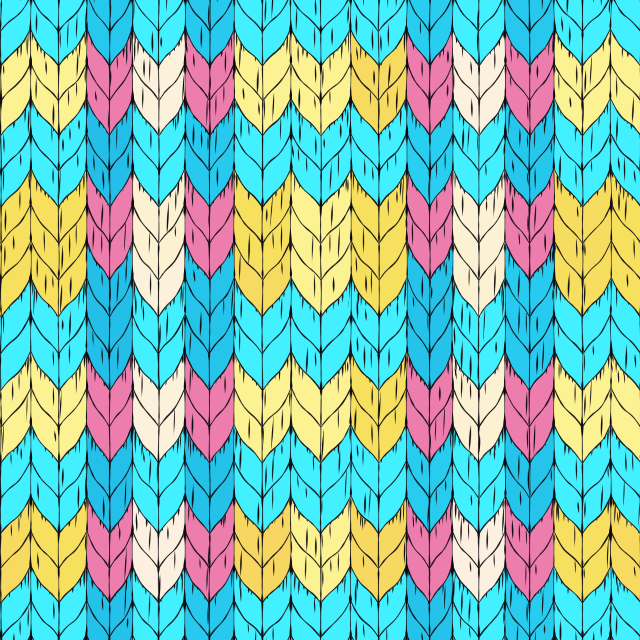
This pattern is drawn by a Shadertoy shader. Its source:

```glsl
// Knitted rows of chevron stitches in dyed bands on cyan, outlined in rough ink.
// Each column folds about its spine; an S-shaped curve bends the rows into leaves,
// and tapered strokes hang from the row lines as loose fibres.

const float PI = 3.14159265;
const float ROWS = 18.0;
// Column edges over one half of the canvas, measured in row heights.
const float SEAMS[7] = float[7](0.0, 1.57, 2.86, 4.336, 5.72, 7.313, 9.0);

float hash(vec2 p) {
    vec3 q = fract(p.xyx * vec3(0.1031, 0.1030, 0.0973));
    q += dot(q, q.yzx + 33.33);
    return fract((q.x + q.y) * q.z);
}

float noise(vec2 p) {
    vec2 i = floor(p), f = fract(p);
    f = f * f * (3.0 - 2.0 * f);
    return mix(mix(hash(i), hash(i + vec2(1, 0)), f.x),
               mix(hash(i + vec2(0, 1)), hash(i + vec2(1, 1)), f.x), f.y);
}

// Dyed rows; the pink columns skip the last row of the tallest band.
bool isDyed(float row, bool pink) {
    float m = mod(row, 9.0);
    return m == 3.0 || m == 4.0 || m == 7.0 || m == 8.0
        || (mod(row, 18.0) == 9.0 && !pink);
}

vec3 yarnColour(float row, int kind, float column) {
    bool pink = kind == 1 || kind == 3;
    float band = floor(row / 4.5);
    float tint = hash(vec2(column, band) + 7.0);
    if (!isDyed(row, pink))
        return pink ? mix(vec3(0.14, 0.75, 0.91), vec3(0.16, 0.82, 0.95), tint)
                    : vec3(0.26, 0.94, 1.0);
    if (pink) return vec3(0.93, 0.49, 0.68);
    if (kind == 2) return mix(vec3(0.99, 0.95, 0.82), vec3(0.99, 0.94, 0.88), tint);
    bool gold = column == 6.0 || (column != 5.0 && (mod(row, 9.0) >= 7.0 || row == 9.0));
    return gold ? mix(vec3(0.97, 0.88, 0.37), vec3(0.97, 0.84, 0.38), tint * tint)
                : vec3(0.99, 0.95, 0.57);
}

// Tapered vertical strokes, one at most per cell; p.y runs down from the row line.
float strokes(vec2 p, float row, float spacing, float chance, float start, float reach) {
    float cell = floor(p.x / spacing);
    vec3 r = vec3(hash(vec2(cell, row)), hash(vec2(cell + 17.0, row)),
                  hash(vec2(cell, row + 31.0)));
    if (r.x > chance) return 1.0;
    float s = (p.y - start * r.z) / (reach * (0.5 + r.y));
    float x = p.x - spacing * (cell + 0.3 + 0.4 * r.z) + 0.12 * (r.y - 0.5) * p.y;
    return abs(x) - (0.05 + 0.05 * r.z) * s * (1.0 - s);
}

void mainImage(out vec4 fragColor, in vec2 fragCoord) {
    // Row units with y running down, and a slow drift in row height.
    vec2 p = ROWS * fragCoord / iResolution.y;
    float pixel = ROWS / iResolution.y;
    p.y = ROWS - p.y;
    float y = p.y + 0.08 + 0.105 * sin(2.0 * PI * p.y / ROWS);
    p.x += 0.03 * (noise(p * vec2(0.7, 1.1)) - 0.5);

    // Find the column and fold it about its spine.
    float shifted = p.x - 0.867;
    float x = mod(shifted, 9.0);
    int kind = 0;
    for (int i = 1; i < 6; i++) if (x >= SEAMS[i]) kind = i;
    float column = mod(floor(shifted / 9.0) * 6.0 + float(kind), 12.0);
    float halfWidth = 0.5 * (SEAMS[kind + 1] - SEAMS[kind]);
    float spine = abs(x - SEAMS[kind] - halfWidth);
    float u = spine / halfWidth;

    // Bend the rows into pointed leaves.
    float rise = u + 0.05 * sin(2.0 * PI * u) - 0.09 * sin(PI * u);
    float slope = 1.0 + 0.1 * PI * cos(2.0 * PI * u) - 0.09 * PI * cos(PI * u);
    float v = y + 1.08 * rise + 0.06 * (noise(p * 2.3 + 5.0) - 0.5) * u * (1.0 - u) * 4.0;
    float row = ceil(v);
    float t = v - row + 1.0;
    float edge = min(t, 1.0 - t);

    // Row lines, spines and seams, swelling where they meet.
    float rough = noise(p * 6.0);
    float ink = edge / length(vec2(1.0, 1.08 * slope / halfWidth)) - 0.009 - 0.013 * rough;
    float knot = 1.0 - smoothstep(0.0, 0.4, edge);
    ink = min(ink, spine - 0.007 - 0.008 * rough - 0.025 * knot * rough);
    ink = min(ink, halfWidth - spine - 0.007 - 0.05 * knot * rough);

    // Loose fibres, with a denser fringe where the dye changes.
    ink = min(ink, strokes(vec2(p.x, t), row, 0.23, 0.36, 0.3, 0.5));
    bool pink = kind == 1 || kind == 3;
    if (isDyed(row, pink) != isDyed(row - 1.0, pink))
        ink = min(ink, strokes(vec2(p.x, t + 0.1), row + 50.0, 0.11, 0.75, 0.0,
                               0.12 + 0.4 * u * u));

    vec3 colour = yarnColour(row, kind, column);
    float cover = smoothstep(0.75 * pixel, -0.75 * pixel, ink);
    fragColor = vec4(mix(colour, vec3(0.06, 0.05, 0.07), cover), 1.0);
}
```
